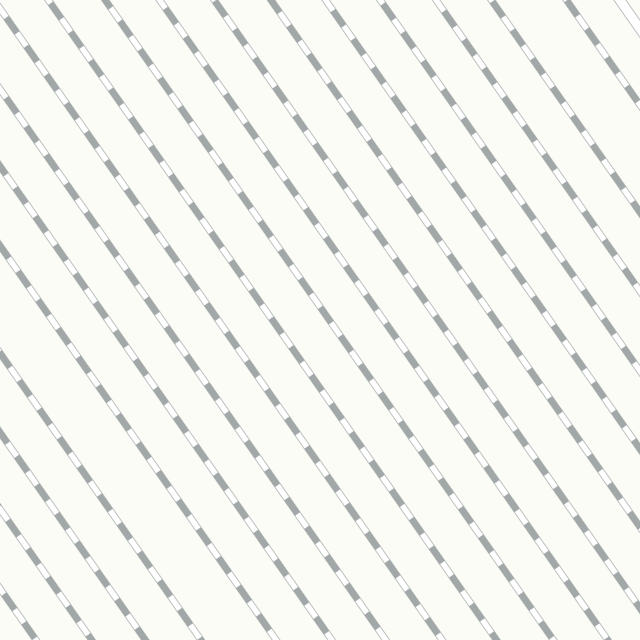
Reproduce this pattern procedurally as a Shadertoy shader.

```glsl
// Slanted railway-style lines: grey tracks with white dashes on an off-white ground.

const vec3 GROUND = vec3(0.988, 0.990, 0.969);
const vec3 TRACK  = vec3(0.635, 0.660, 0.660);
const vec3 DASH   = vec3(1.0);

const float SLANT       = radians(55.0); // downward angle of the tracks
const float SPACING     = 0.0727;        // mean distance between tracks
const float FIRST       = 0.052;         // offset of track 0 from the lower left
const float HALF_WIDTH  = 0.0055;        // half the track width
const float RIM         = 0.0011;        // grey rim beside each dash
const float DASH_PERIOD = 0.0546;
const float DASH_SHARE  = 0.46;          // white part of each period
const float GROUP_SIZE  = 13.0;          // tracks between two wide gaps
const float DRIFT_START = 0.15;          // sideways shift at the start of a group
const float DRIFT_RANGE = 0.34;          // shift lost over one group
const float JITTER      = 0.05;          // random sideways shift
const float PLAIN_TRACK = 18.0;          // the undashed track in the upper right
const float PLAIN_WIDEN = 1.5;

float hash(float n) {
    return fract(sin(n * 127.1 + 3.7) * 43758.5453);
}

// Antialiased coverage of a signed distance
float cover(float dist, float pixel) {
    return clamp(0.5 - dist / (1.2 * pixel), 0.0, 1.0);
}

// Sideways shift of a track, as a share of the spacing
float trackShift(float id) {
    float drift = DRIFT_START - DRIFT_RANGE * fract((id + 9.5) / GROUP_SIZE);
    return drift + JITTER * (hash(id) - 0.5);
}

void mainImage(out vec4 fragColor, in vec2 fragCoord) {
    vec2 p = fragCoord / iResolution.xy;
    float pixel = 1.0 / min(iResolution.x, iResolution.y);

    // Axes across and along the tracks
    float across = dot(p, vec2(sin(SLANT), cos(SLANT)));
    float along  = dot(p, vec2(cos(SLANT), -sin(SLANT)));

    // Nearest track and the distance to its centre
    float slot = (across - FIRST) / SPACING;
    float id = floor(slot + 0.5);
    float dist = abs(slot - id - trackShift(id)) * SPACING;

    bool plain = id >= PLAIN_TRACK;
    float halfWidth = HALF_WIDTH * (plain ? PLAIN_WIDEN : 1.0);

    // Dashes with a random phase on each track
    float phase = fract(along / DASH_PERIOD + hash(id + 41.0)) - 0.5;
    float dashDist = (abs(phase) - 0.5 * DASH_SHARE) * DASH_PERIOD;
    float dash = plain ? 1.0 : cover(dashDist, pixel);

    // Grey body, then the white core inside its rims
    float body = cover(dist - halfWidth, pixel);
    float core = cover(dist - halfWidth + RIM, pixel) * dash;
    vec3 color = mix(GROUND, TRACK, body);
    color = mix(color, DASH, core);

    fragColor = vec4(color, 1.0);
}
```
